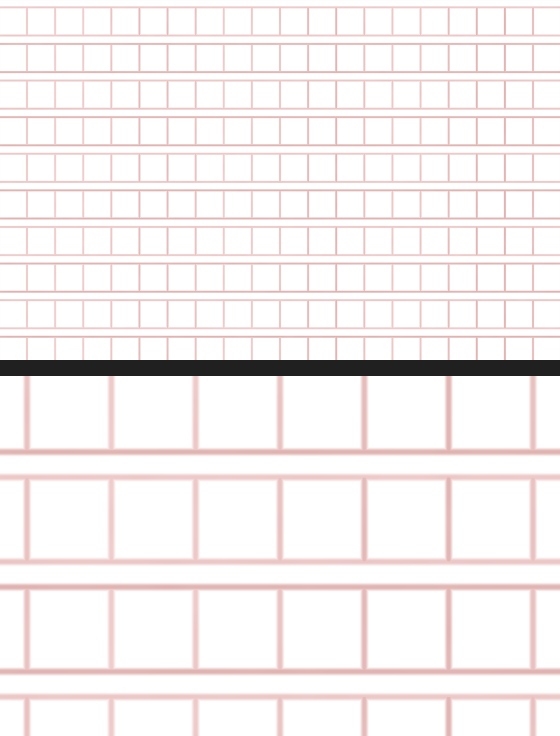
Top: the whole. Bottom: its middle third, enlarged.
Write a WebGL 1 fragment shader that draws this pattern.

```glsl
precision highp float;

// Manuscript paper: ten rows of square writing cells ruled in pale red on white.
// Each ruling is a soft line repeated at a fixed pitch; its ink varies slowly
// from column to column, alternates between rows and has slight print wear.

uniform vec2 u_resolution;

// Lengths are fractions of the canvas width, measured from the top left.
const float COLUMN_PITCH  = 0.0502;
const float COLUMN_START  = 0.0482;
const float ROW_PITCH     = 0.06536;
const float ROW_START     = 0.0131;
const float CELL_HEIGHT   = 0.0503;
const float LINE_CORE     = 0.0004;
const float LINE_SOFTNESS = 0.0027;

const vec3 PAPER     = vec3(1.0);
const vec3 INK_PALE  = vec3(0.96, 0.84, 0.84);
const vec3 INK_DARK  = vec3(0.87, 0.69, 0.68);
const float WEAR     = 0.12;
const float FADE_PERIOD = 6.0;   // columns between pale bands
const float TAU = 6.2831853;

float hash(vec2 p) {
    return fract(sin(dot(p, vec2(127.1, 311.7))) * 43758.5453);
}

float valueNoise(vec2 p) {
    vec2 i = floor(p);
    vec2 f = fract(p);
    f = f * f * (3.0 - 2.0 * f);
    return mix(mix(hash(i), hash(i + vec2(1.0, 0.0)), f.x),
               mix(hash(i + vec2(0.0, 1.0)), hash(i + vec2(1.0, 1.0)), f.x), f.y);
}

// Index of the nearest ruling in a repeated set.
float nearestLine(float coord, float start, float pitch) {
    return floor((coord - start) / pitch + 0.5);
}

// Soft coverage of the ruling with the given index.
float ruling(float coord, float start, float pitch, float index, float pixel) {
    float d = abs(coord - start - index * pitch);
    return 1.0 - smoothstep(LINE_CORE, LINE_CORE + max(LINE_SOFTNESS, pixel), d);
}

// Ink weight of a column line: pale bands, darker towards the right.
float columnInk(float index) {
    float band = 0.5 + 0.5 * cos(TAU * (index + 1.5) / FADE_PERIOD);
    return 0.1 + 0.5 * band + 0.015 * index + WEAR * hash(vec2(index, 3.0));
}

// Ink weight of a row line: every second row prints darker.
float rowInk(float index, float seed) {
    return 0.3 + 0.5 * mod(index, 2.0) + WEAR * hash(vec2(index, seed));
}

// Lay a line of the given weight over the colour below.
vec3 layInk(vec3 below, float coverage, float weight) {
    vec3 ink = mix(INK_PALE, INK_DARK, clamp(weight, 0.0, 1.0));
    return min(below, mix(PAPER, ink, coverage));
}

void main() {
    float pixel = 1.0 / u_resolution.x;
    vec2 p = vec2(gl_FragCoord.x, u_resolution.y - gl_FragCoord.y) * pixel;
    float wear = WEAR * (valueNoise(p * 60.0) - 0.5);

    // Cell dividers, present only inside the rows.
    float column = nearestLine(p.x, COLUMN_START, COLUMN_PITCH);
    float fromMiddle = abs(mod(p.y - ROW_START, ROW_PITCH) - 0.5 * CELL_HEIGHT);
    float insideRow = 1.0 - smoothstep(-0.5 * pixel, 0.5 * pixel,
                                       fromMiddle - 0.5 * CELL_HEIGHT);
    float divider = insideRow * ruling(p.x, COLUMN_START, COLUMN_PITCH, column, pixel);
    vec3 color = layInk(PAPER, divider, columnInk(column) + wear);

    // Upper and lower edge of each row.
    float topRow = nearestLine(p.y, ROW_START, ROW_PITCH);
    float upper = ruling(p.y, ROW_START, ROW_PITCH, topRow, pixel);
    color = layInk(color, upper, rowInk(topRow, 11.0) + wear);

    float bottomStart = ROW_START + CELL_HEIGHT;
    float bottomRow = nearestLine(p.y, bottomStart, ROW_PITCH);
    float lower = ruling(p.y, bottomStart, ROW_PITCH, bottomRow, pixel);
    color = layInk(color, lower, rowInk(bottomRow, 23.0) + wear);

    gl_FragColor = vec4(color, 1.0);
}
```
